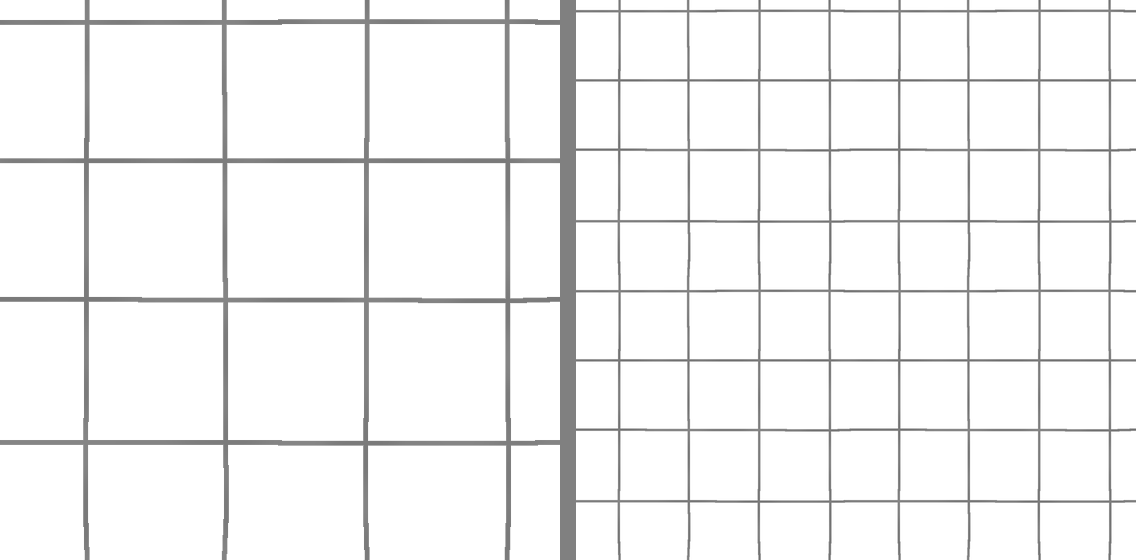
Left: one tile. Right: repeated 2 by 2.
This pattern is drawn by a three.js fragment shader. Its source:

```glsl
varying vec2 vUv;

const float REPEATS = 4.0;
const float HALF_WIDTH = 0.0043;
const float STEP_SIZE = 0.0013;
const float STEP_OVERLAP = 0.003;
const vec3 PAPER = vec3(1.0);
const vec3 DARK_GREY = vec3(0.48);
const vec3 LIGHT_GREY = vec3(0.52);

// Unit gradient on a lattice that wraps after period cells
vec2 latticeGradient(vec2 cell, float period) {
  vec2 wrapped = mod(cell, period);
  float angle = 6.2832 * fract(sin(dot(wrapped, vec2(12.99, 78.23))) * 437.58);
  return vec2(cos(angle), sin(angle));
}

float gradientNoise(vec2 p, float period) {
  vec2 cell = floor(p);
  vec2 f = fract(p);
  vec2 blend = f * f * f * (f * (f * 6.0 - 15.0) + 10.0);
  float a = dot(latticeGradient(cell, period), f);
  float b = dot(latticeGradient(cell + vec2(1.0, 0.0), period), f - vec2(1.0, 0.0));
  float c = dot(latticeGradient(cell + vec2(0.0, 1.0), period), f - vec2(0.0, 1.0));
  float d = dot(latticeGradient(cell + vec2(1.0), period), f - vec2(1.0));
  return mix(mix(a, b, blend.x), mix(c, d, blend.x), blend.y);
}

// Stepped slant that drifts slowly, then returns before the edge
float steppedDrift(float along, float steps) {
  float t = fract(along);
  float ramp = min(t, (1.0 - t) * 12.0);
  return STEP_SIZE * floor(steps * ramp + 0.5);
}

// Distance to one slanted line whose pieces overlap at each step
float lineDistance(float across, float along, float center, float steps) {
  float before = steppedDrift(along - STEP_OVERLAP, steps);
  float after = steppedDrift(along + STEP_OVERLAP, steps);
  return min(abs(across - center - before), abs(across - center - after));
}

// Distance to the nearest of the parallel lines
float lineSetDistance(float across, float along, float start, vec4 jitter, vec4 steps) {
  float nearest = 1.0;
  for (int i = 0; i < 4; i++) {
    float center = start + float(i) / REPEATS + jitter[i];
    nearest = min(nearest, lineDistance(across, along, center, steps[i]));
  }
  return nearest;
}

float strokeCoverage(float dist, float halfWidth, float pixel) {
  return 1.0 - smoothstep(halfWidth - 0.6 * pixel, halfWidth + 0.6 * pixel, dist);
}

void main() {
  float pixel = fwidth(vUv.x);

  // Uneven grid
  float vertical = lineSetDistance(vUv.x, 1.0 - vUv.y, 0.1556,
    vec4(0.0, -0.0052, 0.0, 0.0), vec4(-2.0, 3.0, -2.0, 2.0));
  float horizontal = lineSetDistance(vUv.y, vUv.x, 0.2105,
    vec4(-0.0006, 0.005, 0.0024, -0.0005), vec4(-1.0, -2.0, 0.0, 1.0));
  float coverage = strokeCoverage(min(vertical, horizontal), HALF_WIDTH, pixel);

  // Faint tonal variation in the strokes
  float tone = gradientNoise(vUv * 8.0, 8.0);
  vec3 ink = mix(DARK_GREY, LIGHT_GREY, smoothstep(-0.3, 0.3, tone));

  gl_FragColor = vec4(mix(PAPER, ink, coverage), 1.0);
}
```
